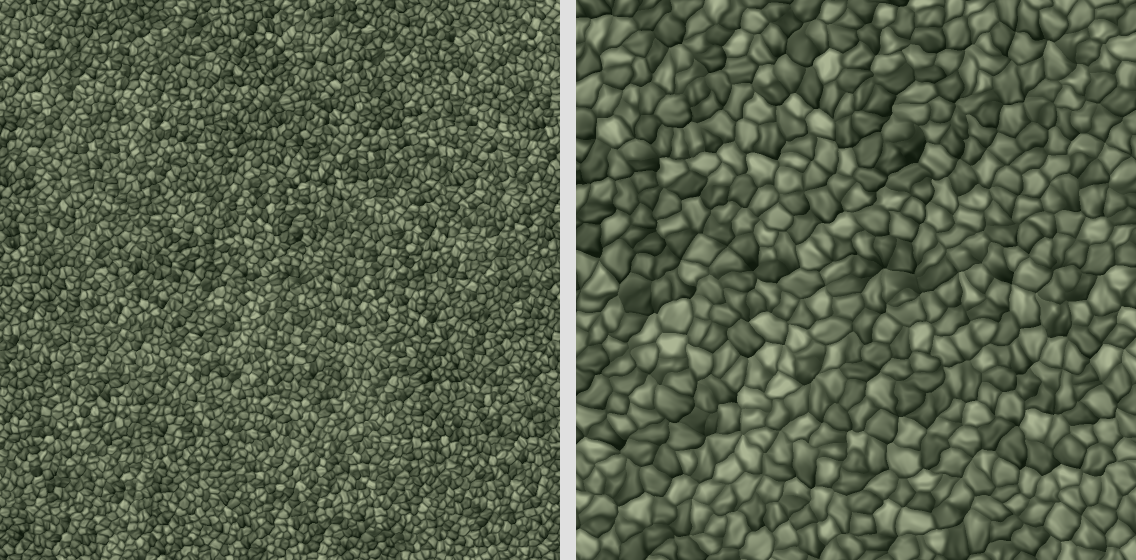
Left: the whole. Right: its middle third, enlarged.
Give the GLSL for this texture, as a Shadertoy shader.

```glsl
// Dense loop-pile carpet in muted olive green. Each loop is a cell of a jittered
// Voronoi lattice with its own tone, tilt and yarn strands; narrow dark gaps
// separate the loops, and soft broad noise varies the tone of the pile.

const float LOOPS = 68.0;         // loops across the canvas
const float JITTER = 0.88;        // scatter of loop centres
const float LATTICE_TURN = 0.55;  // turns the lattice off the canvas axes
const vec2 STRETCH = vec2(0.85, 1.2); // metric along and across a loop
const float WOBBLE = 0.22;        // irregularity of loop outlines
const float GAP_WIDTH = 0.5;      // softness of the gaps between loops
const float BASE_TONE = 0.19;
const float GAP_DEPTH = 0.52;
const float LOOP_CONTRAST = 0.60;
const float LIGHT_CONTRAST = 0.38;
const float STRAND_CONTRAST = 0.50;
const float PATCH_CONTRAST = 0.22;
const vec2 LIGHT_DIR = vec2(-0.6, 0.8);
const vec3 SHADOW_GREEN = vec3(0.13, 0.17, 0.11);
const vec3 YARN_GREEN = vec3(0.58, 0.62, 0.50);
const int SAMPLES = 2;            // samples per pixel side

float hash(vec2 p) {
    return fract(sin(dot(p, vec2(127.1, 311.7))) * 43758.5453);
}

vec2 hash2(vec2 p) {
    return vec2(hash(p), hash(p + 57.3));
}

float noise(vec2 p) {
    vec2 i = floor(p), f = fract(p);
    f = f * f * (3.0 - 2.0 * f);
    return mix(mix(hash(i), hash(i + vec2(1, 0)), f.x),
               mix(hash(i + vec2(0, 1)), hash(i + vec2(1, 1)), f.x), f.y);
}

mat2 rotation(float angle) {
    float c = cos(angle), s = sin(angle);
    return mat2(c, s, -s, c);
}

// Brightness of the pile, 0 in the gaps to about 1 on the palest loops
float pileTone(vec2 uv) {
    mat2 turn = rotation(LATTICE_TURN);
    vec2 p = turn * uv * LOOPS;
    p += WOBBLE * (vec2(noise(p * 2.3), noise(p * 2.3 + 31.7)) - 0.5);

    // Nearest two loops, measured with a stretched, randomly turned metric
    vec2 cell = floor(p), loopId = cell, offset = vec2(0.0), grain = vec2(0.0);
    float nearest = 9.0, second = 9.0;
    for (int y = -1; y <= 1; y++) {
        for (int x = -1; x <= 1; x++) {
            vec2 id = cell + vec2(x, y);
            vec2 toPoint = p - id - 0.5 - JITTER * (hash2(id) - 0.5);
            vec2 local = rotation(6.2832 * hash(id + 13.1)) * toPoint;
            float d = length(local * STRETCH);
            if (d < nearest) {
                second = nearest;
                nearest = d;
                loopId = id;
                offset = toPoint;
                grain = local;
            } else {
                second = min(second, d);
            }
        }
    }

    // Gap, loop colour, side light, strands and broad patches
    float body = smoothstep(0.0, GAP_WIDTH, second - nearest);
    float loopTone = hash(loopId + 71.9) - 0.5;
    float light = dot(offset * turn, LIGHT_DIR);
    float strands = noise(grain * vec2(1.6, 4.5) + loopId * 7.0) - 0.5;
    float patches = 0.6 * noise(uv * vec2(9.0, 5.0)) + 0.4 * noise(uv * 21.0 + 8.0) - 0.5;

    return BASE_TONE + GAP_DEPTH * body
         + LOOP_CONTRAST * loopTone * (0.4 + 0.6 * body)
         + LIGHT_CONTRAST * light
         + STRAND_CONTRAST * strands * (0.3 + 0.7 * body)
         + PATCH_CONTRAST * patches;
}

void mainImage(out vec4 fragColor, in vec2 fragCoord) {
    // Average a small grid of samples to smooth the loop edges
    float tone = 0.0;
    for (int j = 0; j < SAMPLES; j++) {
        for (int i = 0; i < SAMPLES; i++) {
            vec2 shift = (vec2(i, j) + 0.5) / float(SAMPLES) - 0.5;
            tone += pileTone((fragCoord + shift) / iResolution.y);
        }
    }
    tone = clamp(tone / float(SAMPLES * SAMPLES), -0.15, 1.2);
    fragColor = vec4(mix(SHADOW_GREEN, YARN_GREEN, tone), 1.0);
}
```
